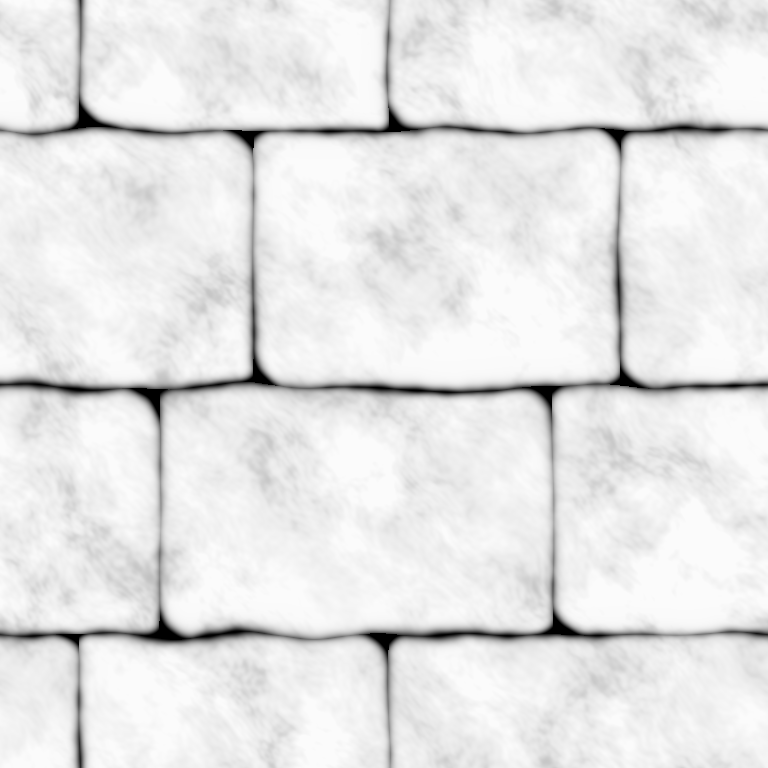
Reproduce this texture map procedurally as a Shadertoy shader.

```glsl
// Seamless wall of pale rounded stone blocks in three staggered courses.
#define STONE_TONE 0.942
#define STONE_CONTRAST 0.095
#define STAIN_DEPTH 0.07
#define WIDE_RADIUS 0.052
#define TIGHT_RADIUS 0.026
#define TOUCH vec2(0.0046, 0.0024)
#define JOINT_SOFTNESS 0.0065
#define JOINT_WANDER vec2(0.005, 0.012)
#define EDGE_WEAR 0.0055
#define LOWER_SHEEN 0.03

float hash(vec2 p) {
    return fract(sin(dot(p, vec2(127.1, 311.7))) * 43758.5);
}

// Gradient noise that repeats after a whole number of cells.
float latticeDot(vec2 cell, vec2 offset, vec2 period) {
    float angle = 6.28318 * hash(floor(mod(cell + 0.5, period)));
    return dot(vec2(cos(angle), sin(angle)), offset);
}

float gradientNoise(vec2 p, vec2 period) {
    vec2 cell = floor(p), f = p - cell;
    vec2 u = f * f * f * (f * (f * 6.0 - 15.0) + 10.0);
    vec2 e = vec2(1.0, 0.0);
    float low = mix(latticeDot(cell, f, period),
                    latticeDot(cell + e.xy, f - e.xy, period), u.x);
    float high = mix(latticeDot(cell + e.yx, f - e.yx, period),
                     latticeDot(cell + e.xx, f - e.xx, period), u.x);
    return mix(low, high, u.y);
}

float squareNoise(vec2 uv, float cells) {
    return gradientNoise(uv * cells, vec2(cells));
}

// Layered grain, stretched along the falling diagonal.
float stoneGrain(vec2 uv) {
    vec2 diagonal = vec2(uv.x + uv.y, uv.x - uv.y);
    vec2 period = vec2(6.0, 4.0);
    float sum = 0.0, weight = 0.9;
    for (int i = 0; i < 5; i++) {
        sum += weight * gradientNoise(diagonal * period, period);
        period *= 2.0;
        weight *= 0.75;
    }
    return sum;
}

// Course at a height: bottom, top, first joint, second joint.
vec4 courseAt(float y) {
    if (y < 0.173) return vec4(-0.169, 0.173, 0.104, 0.506);
    if (y < 0.496) return vec4(0.173, 0.496, 0.208, 0.720);
    if (y < 0.831) return vec4(0.496, 0.831, 0.331, 0.807);
    return vec4(0.831, 1.173, 0.104, 0.506);
}

float roundedBox(vec2 p, vec2 halfSize, float radius) {
    vec2 q = abs(p) - halfSize + radius;
    return length(max(q, 0.0)) + min(max(q.x, q.y), 0.0) - radius;
}

void mainImage(out vec4 fragColor, in vec2 fragCoord) {
    vec2 uv = fragCoord / iResolution.xy;

    // Wandering joints
    vec2 wander = vec2(squareNoise(uv + 0.37, 9.0), squareNoise(uv, 11.0));
    vec2 pos = uv + JOINT_WANDER * wander;

    // Block that holds this point
    vec4 course = courseAt(pos.y);
    bool inner = pos.x >= course.z && pos.x < course.w;
    vec2 span = inner ? course.zw : vec2(course.w - 1.0, course.z);
    if (pos.x >= course.w) span += 1.0;
    vec2 id = vec2(course.z * 100.0, inner ? 1.0 : 5.0);
    vec2 lower = vec2(span.x, course.x), upper = vec2(span.y, course.y);
    vec2 p = pos - 0.5 * (lower + upper);
    vec2 halfSize = 0.5 * (upper - lower) + TOUCH;

    // Upper right and lower left corners are worn widest
    vec2 corner = step(0.0, p);
    float radius = p.x * p.y > 0.0 ? WIDE_RADIUS : TIGHT_RADIUS;
    radius *= 0.8 + 0.4 * hash(id + corner * vec2(7.0, 13.0));
    float d = roundedBox(p, halfSize, radius);
    d += EDGE_WEAR * (squareNoise(uv + 0.61, 7.0) + 0.6 * squareNoise(uv, 34.0));

    // Stone face: mottled grain, deeper stains in its hollows
    float grain = stoneGrain(uv + 0.02 * wander);
    grain *= 1.0 + 0.8 * squareNoise(uv + 0.23, 5.0);
    float tone = STONE_TONE + STONE_CONTRAST * grain;
    tone -= STAIN_DEPTH * smoothstep(0.2, 1.0, -grain);
    tone += LOWER_SHEEN * (1.0 - smoothstep(0.02, 0.09, p.y + halfSize.y));
    tone = min(tone, 0.985);

    // Soft dark joints with a faint shaded rim
    float depth = max(-d, 0.0);
    float light = 1.0 - exp(-pow(depth / JOINT_SOFTNESS, 1.4));
    tone *= light * (1.0 - 0.05 * exp(-70.0 * depth));
    fragColor = vec4(vec3(clamp(tone, 0.0, 1.0)), 1.0);
}
```
